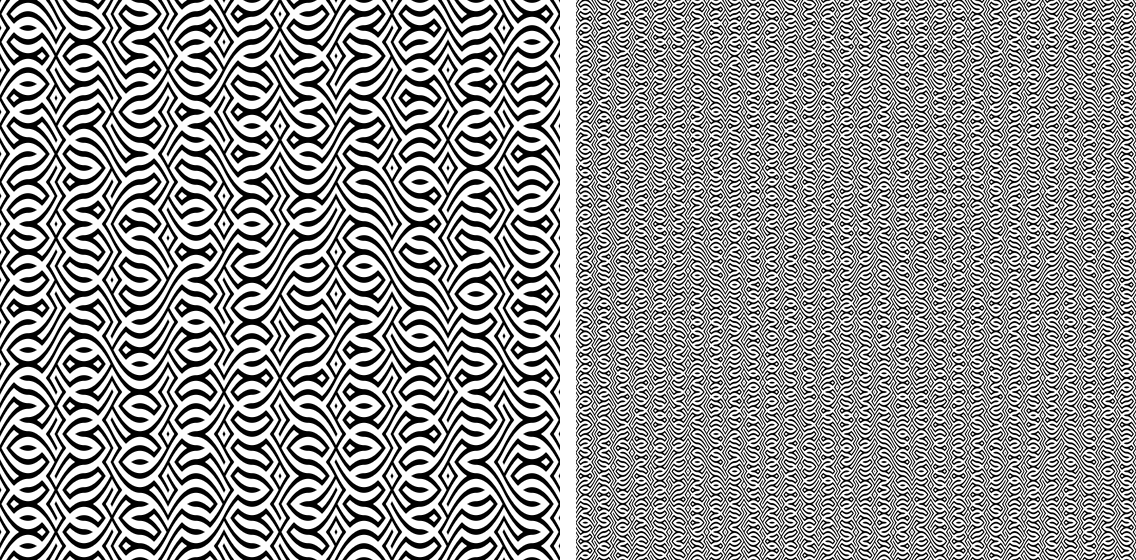
Left, the tile; right, the same tile 3 across and 3 down.
A Shadertoy shader for this pattern:

```glsl
// Black and white woven stripes: a 40 by 40 grid of cells, each filled with parabolic
// bands that a hash flips up or down. The bands are even about every cell border,
// so any mix of flips joins into lenses, diamonds, chevrons and S-curves.

// Random value from 0 to 1 for each cell
float hash(uvec2 cell) {
    uint h = cell.x * 1597334677u ^ cell.y * 3812015801u;
    h = (h ^ (h >> 15)) * 2246822519u;
    h = (h ^ (h >> 13)) * 3266489917u;
    return float((h ^ (h >> 16)) & 65535u) / 65536.0;
}

void mainImage(out vec4 fragColor, in vec2 fragCoord) {
    vec2 uv = fract(fragCoord / iResolution.xy);

    // Ten columns, each four cells wide: 0 at the column centre, 1 at its edges
    float fromCentre = abs(2.0 * fract(uv.x * 10.0) - 1.0);

    // Stripe phase: one period per cell height, bent by two periods at the column edge
    float flip = hash(uvec2(uv * 40.0) + 1u) < 0.5 ? -1.0 : 1.0;
    float phase = uv.y * 40.0 + flip * 2.0 * fromCentre * fromCentre;
    float fromLine = abs(phase - round(phase));

    // Phase change over one pixel, for an even edge on flat and steep bands alike
    float pixelPhase = length(vec2(80.0 * fromCentre, 40.0) / iResolution.xy);
    float white = clamp((fromLine - 0.2) / pixelPhase + 0.5, 0.0, 1.0);

    fragColor = vec4(vec3(mix(0.005, 0.995, white)), 1.0);
}
```
